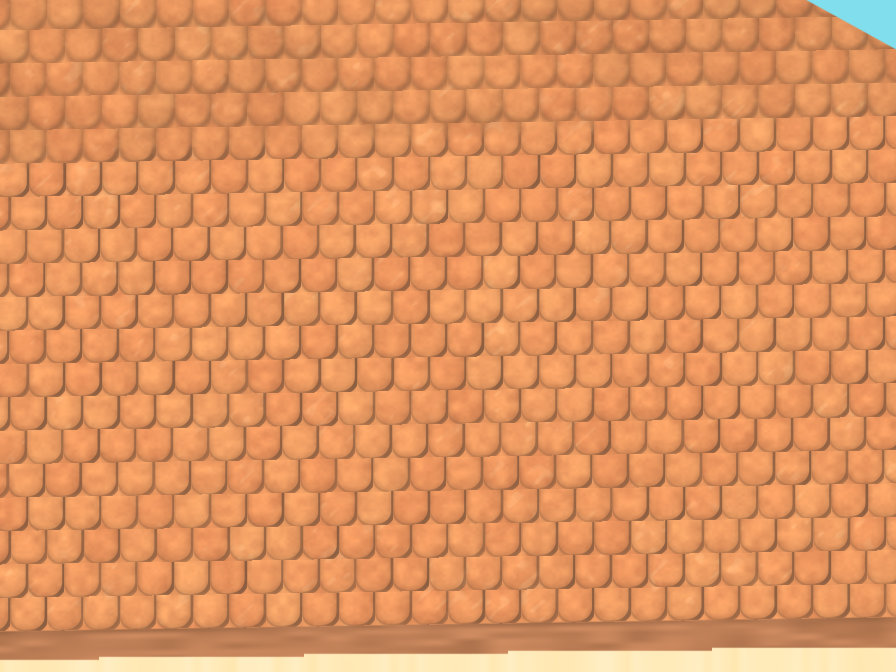
Give the GLSL for this texture, as a Shadertoy shader.

```glsl
// Terracotta roof of staggered round-ended tiles, with an eave, a pale wall and a corner of sky.

float hash(vec2 p) {
    p = fract(p * vec2(0.1031, 0.1137));
    p += dot(p, p.yx + 33.33);
    return fract((p.x + p.y) * p.x * 7.13 + p.y * 5.71);
}

float noise(vec2 p) {
    vec2 i = floor(p), f = fract(p);
    f = f * f * (3.0 - 2.0 * f);
    return mix(mix(hash(i), hash(i + vec2(1, 0)), f.x),
               mix(hash(i + vec2(0, 1)), hash(i + vec2(1, 1)), f.x), f.y);
}

// Horizontal shift of a row, in tile widths: alternate rows move by half a tile.
float rowShift(float row) {
    return 0.27 + 0.5 * mod(row, 2.0) + 0.08 * (hash(vec2(row, 91.0)) - 0.5);
}

// Signed distance to a tile with vertical sides and rounded lower corners.
float tileDistance(vec2 q, float radius) {
    vec2 c = vec2(abs(q.x) - 0.5 + radius, radius - q.y);
    return length(max(c, 0.0)) + min(max(c.x, c.y), 0.0) - radius;
}

// Fired clay: a tint for each tile, mottling and pale scuffs.
vec3 clay(vec2 id, vec2 g) {
    vec3 ruddy = vec3(0.935, 0.575, 0.365), sandy = vec3(0.965, 0.655, 0.415);
    float mottle = noise(g * 4.0 + id * 7.0);
    float grain = noise(g * 11.0 + 40.0);
    vec3 color = mix(ruddy, sandy, 0.55 * hash(id + 11.0) + 0.45 * mottle);
    color *= 0.95 + 0.08 * mottle + 0.04 * grain;
    float scuff = smoothstep(0.72, 0.95, noise(vec2(g.x + g.y, (g.x - g.y) * 2.0) * 2.0 + id));
    return color + scuff * step(0.6, hash(id + 5.0)) * vec3(0.02, 0.05, 0.05);
}

vec3 roof(vec2 p, float height, float pixel) {
    vec2 g = vec2(p.x / 0.0543, height / 0.0497);
    float row = floor(g.y);
    float along = g.x - rowShift(row);
    vec2 id = vec2(floor(along), row);
    vec2 q = vec2(fract(along) - 0.5, fract(g.y) * 0.915);
    float aa = pixel / 0.0543;

    // Tiles look rounder and softer on the distant part of the slope.
    float far = smoothstep(-0.015, 0.02, p.y - 0.757 - 0.0585 * p.x);
    float d = tileDistance(q, mix(0.39, 0.46, far));

    // The row below shows past the rounded corners, in shade.
    vec2 lowerId = vec2(floor(g.x - rowShift(row - 1.0)), row - 1.0);
    vec3 lower = clay(lowerId, g) * (1.0 - mix(0.12, 0.2, far) * exp(-max(d, 0.0) * 10.0));
    vec3 color = clay(id, g);
    color *= 1.0 - 0.08 * smoothstep(-0.2, 0.0, d);
    color *= 1.0 - 0.07 * smoothstep(0.0, 0.5, q.x) - 0.06 * smoothstep(0.55, 0.0, q.y);
    float soft = mix(aa, 0.07, far);
    color = mix(color, lower, smoothstep(-soft, soft, d));

    // Crisp gaps run down the right of each tile and thin out along its end.
    float side = smoothstep(-0.1, 0.42, q.x);
    float width = mix(mix(0.03, 0.06, side), 0.09, far);
    float blur = mix(aa * 0.7, 0.07, far);
    float gap = 1.0 - smoothstep(width - blur, width + blur, abs(d));
    gap *= mix(0.3, 0.85, side) * mix(0.6, 1.0, hash(id + 23.0));
    gap *= mix(1.0, 0.25, far * smoothstep(0.3, 0.6, q.y));
    color = mix(color, vec3(0.50, 0.34, 0.24), gap * mix(1.0, 0.38, far));

    // Broad weathering on the distant slope.
    return color * mix(1.0, 0.92 + 0.07 * noise(g * vec2(0.7, 1.0) + 17.0), far);
}

void mainImage(out vec4 fragColor, in vec2 fragCoord) {
    vec2 p = fragCoord / iResolution.y;
    float pixel = 1.0 / iResolution.y;
    float height = p.y - 0.0712 - 0.016 * (p.x - 0.667);
    vec3 color = roof(p, height, pixel);

    // Eave: a streaked board, darkest under the tiles.
    float streak = noise(vec2(p.x * 20.0, height * 110.0));
    vec3 eave = mix(vec3(0.68, 0.45, 0.30), vec3(0.82, 0.55, 0.38), streak);
    eave *= 1.0 - 0.1 * smoothstep(-0.012, 0.0, height);
    color = mix(eave, color, smoothstep(-pixel, pixel, height));

    // Wall with faint upright boards, below a slightly stepped edge.
    float wallEdge = 0.018 + 0.0045 * floor((p.x + 0.156) / 0.304);
    vec3 wall = vec3(1.0, 0.92, 0.73) + vec3(0.0, 0.03, 0.08) * (noise(vec2(p.x * 75.0, p.y * 6.0)) - 0.5);
    color = mix(wall, color, smoothstep(-pixel, pixel, p.y - wallEdge));

    // Sky beyond the sloping verge.
    float verge = (p.y - 1.0 + 0.551 * (p.x - 1.2)) / 1.142;
    color = mix(color, vec3(0.50, 0.87, 0.93), smoothstep(-pixel, pixel, verge));
    fragColor = vec4(color, 1.0);
}
```
